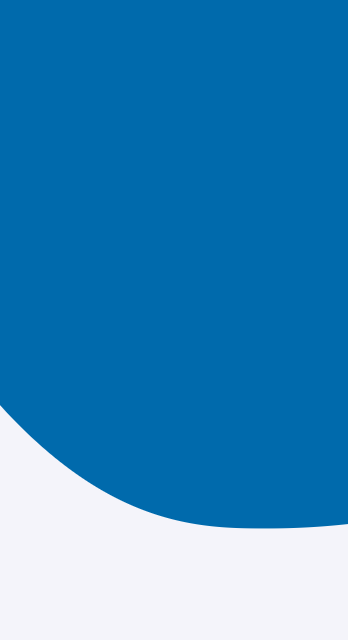
Reproduce this background procedurally as a Shadertoy shader.

```glsl
// A flat blue field whose rounded lower edge sweeps over a pale ground.

const vec3 BLUE = vec3(0.0, 0.417, 0.676);
const vec3 PALE = vec3(0.957, 0.957, 0.98);

const vec2 LOW_POINT = vec2(0.77, 0.1743); // lowest place of the edge
const float LEFT_RISE = 0.536;             // steepness of the long left sweep
const float LEFT_EASE = 0.5;               // how gently that sweep begins
const float RIGHT_RISE = 0.13;             // curvature of the short right lift

// Height of the blue field's lower edge at horizontal place x.
float edgeHeight(float x) {
    float offset = LOW_POINT.x - x;
    float reach = max(offset, 0.0);
    float curvature = offset > 0.0
        ? LEFT_RISE * reach / (reach + LEFT_EASE)
        : RIGHT_RISE;
    return LOW_POINT.y + curvature * offset * offset;
}

void mainImage(out vec4 fragColor, in vec2 fragCoord) {
    vec2 uv = fragCoord / iResolution.xy;

    // Signed height above the edge, smoothed across about one pixel
    float above = uv.y - edgeHeight(uv.x);
    float pixel = length(vec2(dFdx(above), dFdy(above)));
    float coverage = clamp(above / pixel + 0.5, 0.0, 1.0);

    fragColor = vec4(mix(PALE, BLUE, coverage), 1.0);
}
```
